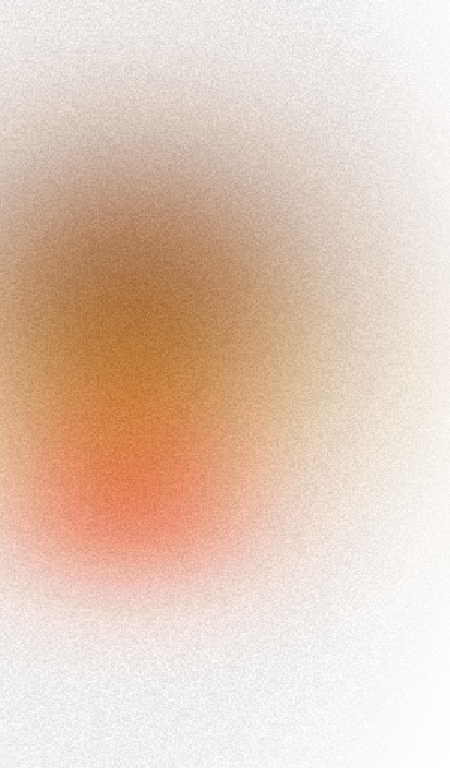
Give the GLSL for this background, as a Shadertoy shader.

```glsl
// Soft brown, amber and coral glows blended on grainy off-white paper.

// Sine-free hash of a grid cell, in 0..1
float hash(vec2 cell) {
    vec3 q = fract(vec3(cell.xyx) * 0.1031);
    q += dot(q, q.yzx + 33.33);
    return fract((q.x + q.y) * q.z);
}

// Elliptical Gaussian, 1 at its centre
float glow(vec2 offset, vec2 spread) {
    vec2 d = offset / spread;
    return exp(-0.5 * dot(d, d));
}

void mainImage(out vec4 fragColor, in vec2 fragCoord) {
    // Canvas heights, with x measured from the left edge
    vec2 p = fragCoord / iResolution.y;

    // Each glow absorbs its own share of red, green and blue
    vec3 ink = vec3(0.25, 0.42, 0.52) * glow(p - vec2(0.171, 0.644), vec2(0.184, 0.145));
    ink += vec3(0.01, 0.09, 0.25) * glow(p - vec2(0.171, 0.499), vec2(0.205, 0.119));

    // The coral glow fades faster below its centre than above
    vec2 coral = p - vec2(0.168, 0.333);
    float coralHeight = mix(0.079, 0.108, smoothstep(-0.02, 0.02, coral.y));
    ink += vec3(0.0, 0.33, 0.40) * glow(coral, vec2(0.122, coralHeight));

    // Grey veil that clears to white toward the right and lower corner
    float veil = 1.0 - smoothstep(0.32, 0.6, length((p - vec2(0.13, 0.6)) * vec2(1.0, 0.6)));

    // Fine grain lives in the veil
    vec2 cell = floor(p * 512.0);
    float grain = hash(cell) + hash(cell + 71.0) - 1.0;
    ink += veil * (0.06 + 0.055 * grain);

    fragColor = vec4(clamp(1.0 - ink, 0.0, 1.0), 1.0);
}
```
